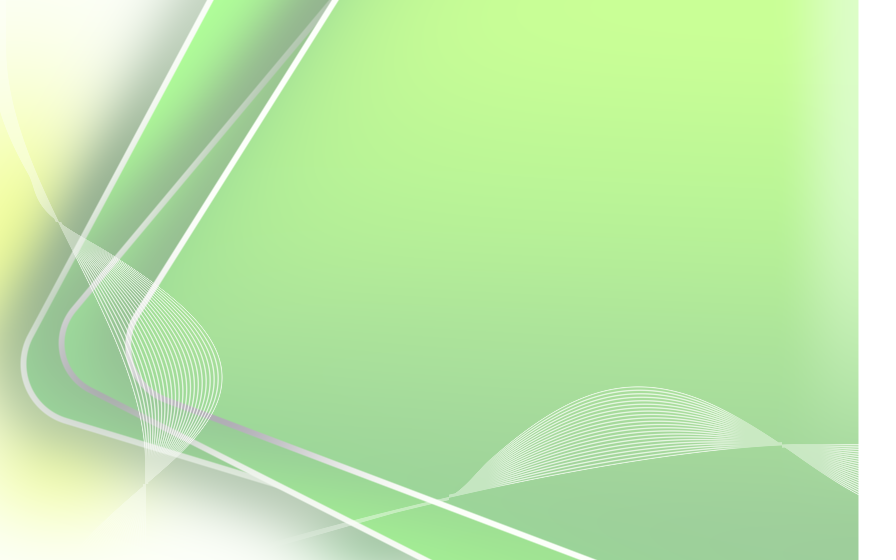
Reproduce this background procedurally as a Shadertoy shader.

```glsl
// Green layered panels with rounded bends, soft shadows and fine white wave strands.

const vec3 WHITE = vec3(0.99, 1.0, 0.98);
const vec3 YELLOW = vec3(0.95, 1.0, 0.60);
const vec3 METAL = vec3(0.69, 0.68, 0.71);
const vec3 SHADE = vec3(0.57, 0.68, 0.56);

const float PI = 3.14159;
const float LINE_WIDTH = 0.0105;
const float RIGHT_EDGE = 1.533;

// Soft elliptical spot, 1 at its centre.
float glow(vec2 p, vec2 centre, vec2 size) {
    vec2 q = (p - centre) / size;
    return exp(-dot(q, q));
}

// Signed distance to a wedge opening right, with a rounded tip.
float wedge(vec2 p, vec2 centre, vec2 upper, vec2 lower, float radius) {
    vec2 q = p - centre;
    vec2 u = normalize(upper), v = normalize(lower);
    float d = min(length(q - u * max(dot(q, u), 0.0)),
                  length(q - v * max(dot(q, v), 0.0)));
    bool inside = q.x * u.y > q.y * u.x && v.x * q.y > v.y * q.x;
    return (inside ? -d : d) - radius;
}

// Casts a shadow outside a panel, then paints its fill and its rim.
vec3 addPanel(vec3 under, vec3 fill, vec3 rim, float d, float shadow, float px) {
    float reach = max(d, 0.0) / 0.085;
    vec3 col = mix(under, SHADE, shadow * exp(-reach * reach));
    col = mix(col, fill, smoothstep(px, -px, d));
    float edge = abs(d) - 0.5 * LINE_WIDTH;
    return mix(col, rim, smoothstep(px, -px, edge));
}

// Coverage of evenly spaced strands between offset 0 and spread.
float strands(float offset, float spread, float count, float px) {
    float width = max(abs(spread), 0.004);
    float along = offset * (spread < 0.0 ? -1.0 : 1.0);
    float spacing = width / count;
    float d = abs(fract(along / spacing + 0.5) - 0.5) * spacing;
    float line = smoothstep(0.0006 + px, 0.0, d);
    line = mix(0.55, line, smoothstep(1.2 * px, 2.2 * px, spacing));
    return line * smoothstep(-px, 0.0, along) * smoothstep(width + px, width, along);
}

// Strands running down the left side, bulging over the bends.
float leftWave(vec2 p, float px) {
    float down = 1.0 - p.y;
    float spine = 0.01 + 0.25 * smoothstep(0.083, 0.833, down);
    float spread = 0.173 * sin(PI * (down - 0.396) / 0.469);
    spread *= mix(0.15, 1.0, smoothstep(0.31, 0.45, down));
    return strands(p.x - spine, spread, 23.0, px) * smoothstep(0.0, 0.12, p.y);
}

// Strands rising along the bottom right and twisting at the end.
float rightWave(vec2 p, float px) {
    float spine = 0.206 - 0.183 * pow(max(1.417 - p.x, 0.0) / 0.958, 1.5);
    float spread = 0.135 * sin(PI * (p.x - 0.802) / 0.594);
    spread *= mix(0.06, 1.0, smoothstep(0.75, 0.875, p.x));
    return strands(p.y - spine, spread, 21.0, px) * smoothstep(0.46, 0.65, p.x);
}

// White backdrop with yellow light at the left and a green tint below.
vec3 backdrop(vec2 p) {
    vec3 col = mix(WHITE, YELLOW, 0.95 * glow(p, vec2(0.03, 0.56), vec2(0.19, 0.29)));
    col = mix(col, YELLOW, 0.65 * glow(p, vec2(0.11, 0.17), vec2(0.16, 0.12)));
    return mix(col, vec3(0.62, 0.86, 0.66), 0.6 * glow(p, vec2(0.68, 0.03), vec2(0.12, 0.07)));
}

// Fill of the two narrow bands: bright at both ends, duller at the bend.
vec3 bandFill(float y) {
    vec3 dull = vec3(0.61, 0.85, 0.61);
    vec3 col = mix(vec3(0.64, 0.94, 0.58), dull, smoothstep(0.0, 0.28, y));
    return mix(col, vec3(0.69, 1.0, 0.60), smoothstep(0.32, 0.85, y));
}

// Fill of the large panel, with a darker inner border and a pale right side.
vec3 mainFill(vec2 p, float depth) {
    float y = p.y + 0.04 * (p.x - 0.9);
    vec3 col = mix(vec3(0.62, 0.80, 0.61), vec3(0.66, 0.87, 0.61), smoothstep(0.0, 0.36, y));
    col = mix(col, vec3(0.73, 0.96, 0.59), smoothstep(0.25, 0.72, y));
    col = mix(col, vec3(0.79, 1.0, 0.59), smoothstep(0.6, 1.0, y));
    col = mix(col, vec3(0.60, 0.85, 0.59), 0.65 * exp(-depth / 0.10));
    float side = smoothstep(1.38, RIGHT_EDGE, p.x) * smoothstep(0.05, 0.75, p.y);
    return mix(col, vec3(0.90, 0.99, 0.88), 0.65 * side);
}

void mainImage(out vec4 fragColor, in vec2 fragCoord) {
    vec2 p = fragCoord / iResolution.y;
    float px = 1.0 / iResolution.y;

    // Panel shapes, from back to front.
    float outer = wedge(p, vec2(0.148, 0.350), vec2(0.472, 0.882), vec2(0.957, -0.290), 0.106);
    float middle = wedge(p, vec2(0.204, 0.387), vec2(0.642, 0.767), vec2(0.892, -0.452), 0.094);
    float inner = wedge(p, vec2(0.333, 0.383), vec2(0.533, 0.846), vec2(0.935, -0.354), 0.104);

    // Rims turn from white to metal around the bends.
    vec3 outerRim = mix(WHITE, METAL, 0.3 * glow(p, vec2(0.12, 0.28), vec2(0.15)));
    vec3 middleRim = mix(WHITE, METAL, glow(p, vec2(0.19, 0.32), vec2(0.17)));
    vec3 innerRim = mix(WHITE, METAL, glow(p, vec2(0.39, 0.26), vec2(0.22, 0.18)));

    float outerShadow = mix(0.45, 0.9, glow(p, vec2(0.17, 0.62), vec2(0.4, 0.27)));
    float bandShadow = mix(0.2, 0.7, smoothstep(0.08, 0.6, p.y));
    vec3 band = bandFill(p.y);
    vec3 col = addPanel(backdrop(p), band, outerRim, outer, outerShadow, px);
    col = addPanel(col, band, middleRim, middle, bandShadow, px);
    col = addPanel(col, mainFill(p, max(-inner, 0.0)), innerRim, inner, bandShadow, px);

    // Wave strands and the plain right margin.
    col = mix(col, WHITE, 0.75 * max(leftWave(p, px), rightWave(p, px)));
    col = mix(col, vec3(1.0), smoothstep(-px, px, p.x - RIGHT_EDGE));
    fragColor = vec4(col, 1.0);
}
```
